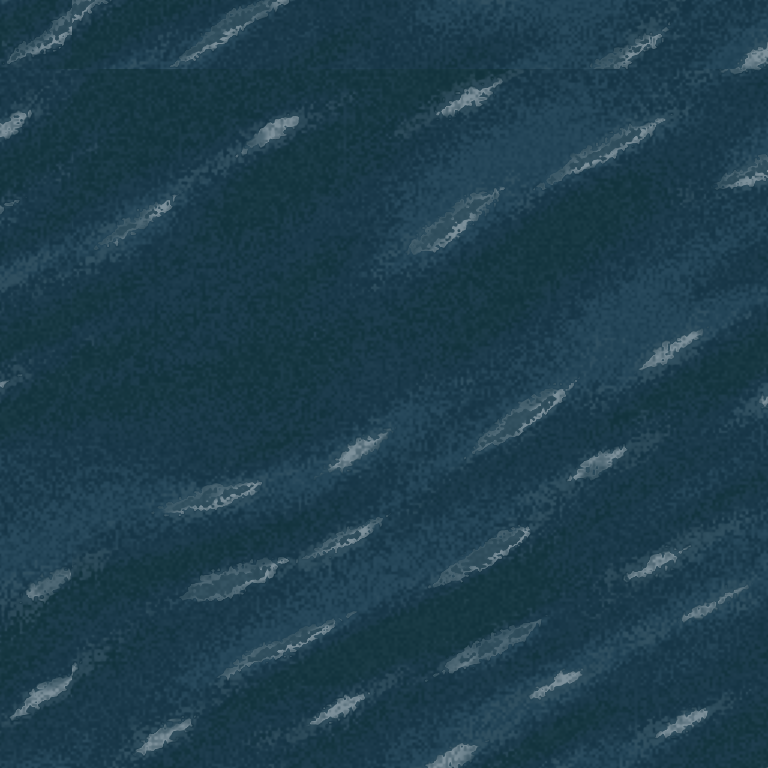
Reproduce this texture procedurally as a three.js fragment shader.

```glsl
varying vec2 vUv;

// Palette
const vec3 DEEP_TEAL = vec3(0.088, 0.215, 0.255);
const vec3 SEA_BLUE = vec3(0.104, 0.224, 0.290);
const vec3 SWELL_BLUE = vec3(0.142, 0.272, 0.345);
const vec3 GLINT_BODY = vec3(0.205, 0.320, 0.375);
const vec3 GLINT_BRIGHT = vec3(0.480, 0.555, 0.595);

// Layout, in canvas units
const vec2 FLOW = vec2(0.878, 0.479);
const vec2 SEAM = vec2(0.094, 0.91);
const vec2 SEAM_SLIP = vec2(0.012, 0.37);
const float BEND = 0.09;
const vec2 SWELL_FREQUENCY = vec2(2.4, 13.0);
const vec2 RIPPLE_FREQUENCY = vec2(6.0, 30.0);
const vec2 GLINT_CELL = vec2(0.23, 0.115);
const float GLINT_SHARE = 0.78;
const vec2 HALO_SIZE = vec2(0.16, 0.026);
const float EDGE = 0.0015;
const float RIM = 0.0050;
const float GRAIN_CELLS = 256.0;
const float GRAIN_CONTRAST = 0.040;

float hash(vec2 p) {
  vec3 h = fract(p.xyx * 0.1031);
  h += dot(h, h.yzx + 33.33);
  return fract((h.x + h.y) * h.z);
}

float noise(vec2 p) {
  vec2 i = floor(p);
  vec2 f = fract(p);
  f = f * f * (3.0 - 2.0 * f);
  float low = mix(hash(i), hash(i + vec2(1.0, 0.0)), f.x);
  float high = mix(hash(i + vec2(0.0, 1.0)), hash(i + vec2(1.0, 1.0)), f.x);
  return mix(low, high, f.y);
}

// Coordinates along and across the gently bent waves
vec2 flowSpace(vec2 p) {
  vec2 q = vec2(dot(p, FLOW), dot(p, vec2(-FLOW.y, FLOW.x)));
  q.y += BEND * (noise(p * 2.5 + 7.0) - 0.5);
  return q + 4.0;
}

// One lens-shaped glint: x = body, y = bright part
vec2 glint(vec2 d, vec2 id, float ragged) {
  float fill = step(0.45, hash(id + 31.7));
  float halfLength = mix(0.055, 0.100, hash(id + 12.3)) * mix(1.0, 0.62, fill);
  float halfWidth = mix(0.009, 0.017, hash(id + 5.1)) * mix(1.0, 0.75, fill);
  float t = d.x / halfLength;
  float e = abs(d.y) - halfWidth * (1.0 - t * t) + ragged;
  float body = 1.0 - smoothstep(-EDGE, EDGE, e);
  float rim = 1.0 - smoothstep(RIM * 0.5, RIM, abs(e + RIM * 0.5));
  rim *= mix(0.35, 1.0, smoothstep(0.005, -0.004, d.y - 0.006 * t));
  float core = 1.0 - smoothstep(-EDGE, EDGE, e + 0.002);
  return vec2(body, body * mix(rim, core, fill));
}

void main() {
  // Slipped tile seams near the top and left
  vec2 p = vUv;
  p.y += SEAM_SLIP.y * step(SEAM.y, vUv.y);
  p.y += SEAM_SLIP.x * (1.0 - step(SEAM.x, vUv.x));
  vec2 q = flowSpace(p);

  float grain = noise(vUv * GRAIN_CELLS) - 0.5;
  float ragged = (noise(q * vec2(50.0, 95.0)) - 0.5) * 0.010 + grain * 0.011;

  // Scattered glints, each on a long soft crest
  float halo = 0.0;
  vec2 shine = vec2(0.0);
  float row = floor(q.y / GLINT_CELL.y);
  for (int j = -1; j <= 1; j++) {
    float r = row + float(j);
    float shift = hash(vec2(r, 3.0));
    float column = floor(q.x / GLINT_CELL.x + shift);
    for (int i = -1; i <= 1; i++) {
      vec2 id = vec2(column + float(i), r);
      float present = step(hash(id + 47.0), GLINT_SHARE);
      vec2 jitter = vec2(hash(id + 61.0), hash(id + 83.0)) - 0.5;
      vec2 center = (id + 0.5 + jitter * vec2(0.4, 0.45) - vec2(shift, 0.0)) * GLINT_CELL;
      vec2 d = q - center;
      vec2 h = d / HALO_SIZE;
      halo = max(halo, present * exp(-dot(h, h)));
      shine = max(shine, present * glint(d, id, ragged));
    }
  }

  // Dark troughs and pale swells, dithered where they meet
  float tone = 0.64 * noise(q * SWELL_FREQUENCY) + 0.36 * noise(q * RIPPLE_FREQUENCY);
  tone += 0.30 * halo + 0.24 * grain;
  vec3 color = mix(DEEP_TEAL, SEA_BLUE, smoothstep(0.30, 0.54, tone));
  color = mix(color, SWELL_BLUE, smoothstep(0.58, 0.86, tone));

  // Mottled foam trailing along the crests
  float mottle = noise(q * vec2(22.0, 60.0) + 19.0);
  float foam = smoothstep(0.62, 0.95, 0.6 * halo + 0.5 * mottle + 0.5 * grain);
  color = mix(color, GLINT_BODY, max(0.55 * foam, 0.85 * shine.x));

  // Bright glints broken up by grain
  float sparkle = clamp(0.9 + 0.9 * grain, 0.0, 1.0);
  float patches = mix(0.35, 1.0, smoothstep(0.2, 0.5, mottle));
  color = mix(color, GLINT_BRIGHT, shine.y * sparkle * patches);
  color += grain * GRAIN_CONTRAST;
  gl_FragColor = vec4(color, 1.0);
}
```
